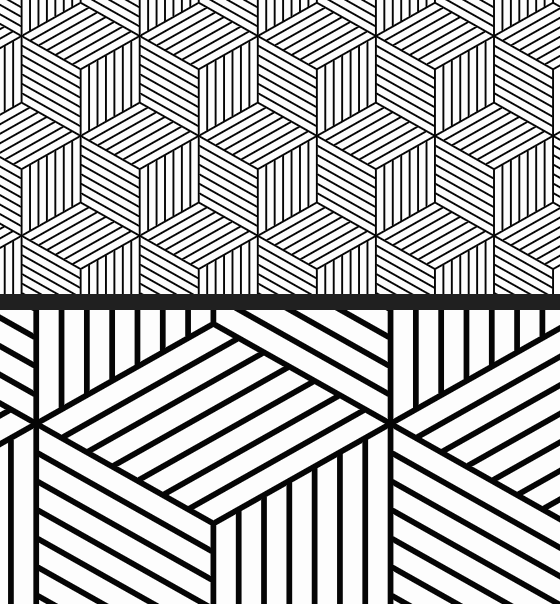
Top, the full canvas; bottom, a detail of the centre.
Give the GLSL for this pattern, as a Shadertoy shader.

```glsl
// Tumbling cubes: three striped rhombi per cube, inked on white paper.
// Three skewed axes mark the edges; the parity (mod 3) of their integer
// cells tells which face a point lies on, and so which axis carries stripes.

const float PERIOD = 0.2109;              // cube width, in canvas widths
const float SIDE = 0.5638;                // edge height, in cube widths
const float STRIPES = 7.0;                // stripe intervals per face
const float LINE_WIDTH = 0.0162;          // in cube widths
const vec2 ANCHOR = vec2(0.312, 0.094);   // a star vertex, from the centre
const vec3 PAPER = vec3(0.992);
const vec3 INK = vec3(0.02);

// Distance to the nearest integer line of an axis with the given spacing
float lineDistance(float coord, float spacing) {
    return abs(fract(coord + 0.5) - 0.5) * spacing;
}

// Stripes along one axis of a face, closed by edges along the other
float faceDistance(vec2 stripeAxis, vec2 edgeAxis) {
    float stripe = lineDistance(stripeAxis.x * STRIPES, stripeAxis.y / STRIPES);
    return min(stripe, lineDistance(edgeAxis.x, edgeAxis.y));
}

// True where the sum of two cell indices leaves remainder 2 by 3
bool ownsCell(float a, float b) {
    return mod(floor(a) + floor(b) + 0.5, 3.0) > 2.0;
}

float cubeDistance(vec2 p, float side) {
    // Each axis holds its coordinate and the spacing of its unit lines
    float slantSpacing = 1.0 / length(vec2(1.0, 1.0 / side));
    vec2 upright = vec2(2.0 * p.x, 0.5);
    vec2 falling = vec2(p.y / side + p.x, slantSpacing);
    vec2 rising = vec2(p.y / side - p.x, slantSpacing);

    if (ownsCell(falling.x, rising.x)) return faceDistance(rising, falling);   // top
    if (ownsCell(upright.x, falling.x)) return faceDistance(falling, upright); // left
    return faceDistance(upright, rising);                                      // right
}

// Line coverage, softened over one pixel
float coverage(float dist, float width, float pixel) {
    return clamp(0.5 + (0.5 * width - dist) / pixel, 0.0, 1.0);
}

void mainImage(out vec4 fragColor, in vec2 fragCoord) {
    float pixel = 1.0 / (iResolution.x * PERIOD);
    vec2 p = (fragCoord - 0.5 * iResolution.xy) * pixel - ANCHOR;
    float ink = coverage(cubeDistance(p, SIDE), LINE_WIDTH, pixel);
    fragColor = vec4(mix(PAPER, INK, ink), 1.0);
}
```
